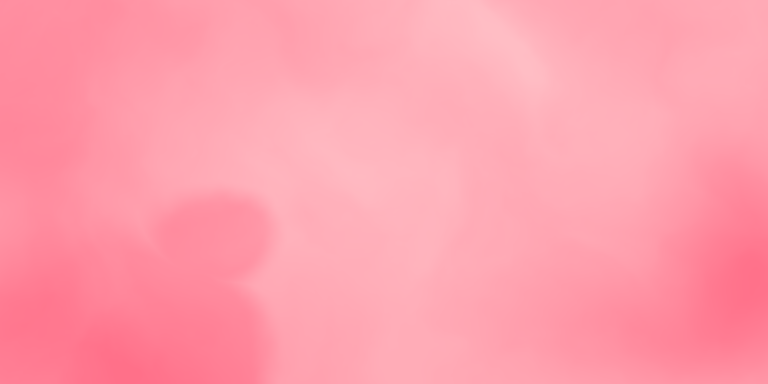
Write a Shadertoy shader that draws this background.

```glsl
// Soft pink cloudscape: pale hazy sky with deep rose billows in the lower corners.
#define PALE_PINK vec3(1.0, 0.742, 0.77)
#define DEEP_ROSE vec3(1.0, 0.418, 0.522)
#define HAZE_LEVEL 0.25
#define WARP_SCALE 3.2
#define WARP_AMOUNT 0.13
#define MOTTLE_SCALE 4.5
#define MOTTLE_AMOUNT 0.2
#define BILLOW_DEPTH 0.32

float hash(vec2 cell) {
    return fract(sin(dot(cell, vec2(127.1, 311.7))) * 43758.545);
}

// Value noise with quintic interpolation
float noise(vec2 p) {
    vec2 cell = floor(p), f = fract(p);
    vec2 w = f * f * f * (f * (f * 6.0 - 15.0) + 10.0);
    return mix(mix(hash(cell), hash(cell + vec2(1, 0)), w.x),
               mix(hash(cell + vec2(0, 1)), hash(cell + vec2(1, 1)), w.x), w.y);
}

// Fractal noise, centred on zero
float fbm(vec2 p) {
    const mat2 turn = mat2(0.8, 0.6, -0.6, 0.8);
    float sum = 0.0, amplitude = 0.5;
    for (int i = 0; i < 5; i++) {
        sum += amplitude * (noise(p) - 0.5);
        p = turn * p * 2.03 + 17.3;
        amplitude *= 0.46;
    }
    return sum;
}

// Gaussian puff of vapour
float puff(vec2 p, vec2 centre, vec2 radius) {
    vec2 q = (p - centre) / radius;
    return exp(-dot(q, q));
}

// Approximate signed distance to an ellipse
float ellipse(vec2 p, vec2 centre, vec2 radius) {
    return (length((p - centre) / radius) - 1.0) * min(radius.x, radius.y);
}

// Pale openings and faint veils in the upper sky
float sky(vec2 p) {
    vec2 along = mat2(0.89, 0.45, -0.45, 0.89) * vec2(p.x - 1.36, 0.0);
    along = vec2(0.89 * (p.x - 1.36) - 0.45 * (p.y - 0.86),
                 0.45 * (p.x - 1.36) + 0.89 * (p.y - 0.86));
    float depth = 0.33 * puff(p, vec2(0.0, 0.97), vec2(0.62, 0.36));
    depth += 0.22 * puff(p, vec2(0.0, 0.64), vec2(0.26, 0.2));
    depth += 0.14 * puff(p, vec2(0.17, 0.52), vec2(0.24, 0.13));
    depth += 0.08 * puff(p, vec2(0.82, 0.92), vec2(0.2, 0.14));
    depth += 0.08 * puff(p, vec2(1.7, 0.87), vec2(0.2, 0.15));
    depth -= 0.19 * puff(p, vec2(0.9, 0.54), vec2(0.36, 0.28));
    depth -= 0.21 * puff(along, vec2(0.0), vec2(0.38, 0.14));
    return depth + 0.07 * puff(p, vec2(0.78, 0.42), vec2(0.05, 0.07));
}

// Dense billow at lower left: a broad body with a rounded crown
float leftBillow(vec2 p) {
    float crown = ellipse(p, vec2(0.56, 0.37), vec2(0.14, 0.13));
    float body = ellipse(p, vec2(0.22, 0.06), vec2(0.45, 0.35));
    float softness = mix(0.13, 0.035, smoothstep(0.1, 0.55, p.x));
    float depth = BILLOW_DEPTH * smoothstep(softness, -softness, min(crown, body));
    depth += 0.32 * puff(p, vec2(0.36, 0.0), vec2(0.34, 0.22));
    return depth + 0.2 * puff(p, vec2(0.0, 0.17), vec2(0.2, 0.2));
}

// Diffuse dark bank at lower right
float rightBank(vec2 p) {
    float depth = 0.6 * puff(p, vec2(1.97, 0.25), vec2(0.24, 0.22));
    depth += 0.24 * puff(p, vec2(1.95, 0.48), vec2(0.16, 0.18));
    return depth + 0.29 * puff(p, vec2(1.62, 0.1), vec2(0.28, 0.14));
}

void mainImage(out vec4 fragColor, in vec2 fragCoord) {
    vec2 p = fragCoord / iResolution.y;
    p.x *= 2.0 * iResolution.y / iResolution.x;

    // Curl the outlines with a noise displacement
    vec2 warp = vec2(fbm(p * WARP_SCALE + 3.7), fbm(p * WARP_SCALE + 41.2));
    vec2 q = p + WARP_AMOUNT * warp;

    float depth = HAZE_LEVEL + sky(q) + leftBillow(q) + rightBank(q);
    depth += MOTTLE_AMOUNT * fbm(p * MOTTLE_SCALE + 2.0 * warp + 9.1);

    fragColor = vec4(mix(PALE_PINK, DEEP_ROSE, clamp(depth, 0.0, 1.0)), 1.0);
}
```
